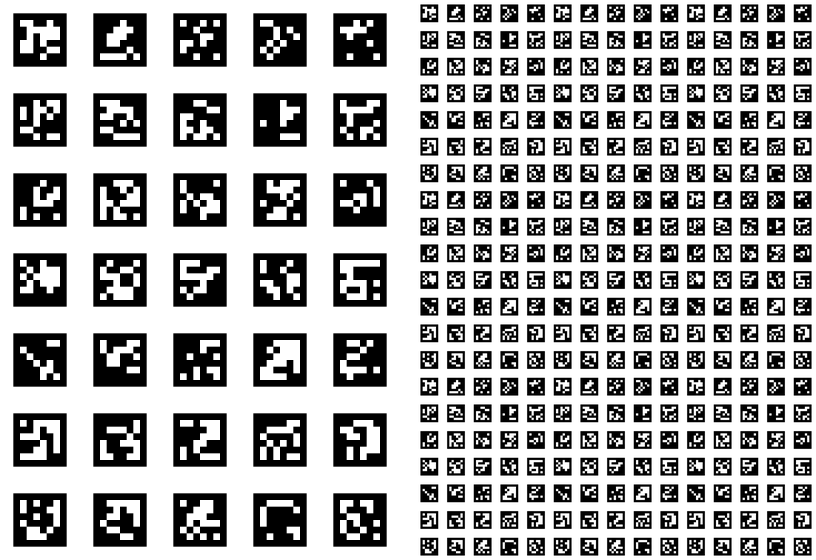
Left, the tile; right, the same tile 3 across and 3 down.
A Shadertoy shader for this pattern:

```glsl
// Integer hash, uniform in 0..1
float hash(uvec2 v) {
    uint h = v.x * 1597334677u ^ v.y * 3812015801u;
    h = (h ^ (h >> 16)) * 2246822519u;
    h = (h ^ (h >> 13)) * 3266489917u;
    h ^= h >> 16;
    return float(h >> 8) / 16777216.0;
}

// Brightness of one square module: white gutter, black frame, random core
float module(vec2 cell) {
    cell = mod(cell, vec2(60.0, 84.0));
    vec2 local = abs(mod(cell, 12.0) - 5.5);
    float ring = max(local.x, local.y);
    if (ring > 4.0) return 1.0;
    if (ring > 3.0) return 0.0;
    return step(hash(uvec2(cell) + 19u), 0.46);
}

void mainImage(out vec4 fragColor, in vec2 fragCoord) {
    // Five by seven markers, twelve modules per repeat
    vec2 grid = vec2(60.0, 84.0);
    vec2 p = fragCoord / iResolution.xy * grid - 0.5;
    vec2 pixel = grid / iResolution.xy;

    // Blend the four nearest modules by pixel coverage
    vec2 cell = floor(p);
    vec2 blend = clamp((fract(p) - 0.5) / pixel + 0.5, 0.0, 1.0);
    float lower = mix(module(cell), module(cell + vec2(1.0, 0.0)), blend.x);
    float upper = mix(module(cell + vec2(0.0, 1.0)), module(cell + 1.0), blend.x);

    fragColor = vec4(vec3(mix(lower, upper, blend.y)), 1.0);
}
```
